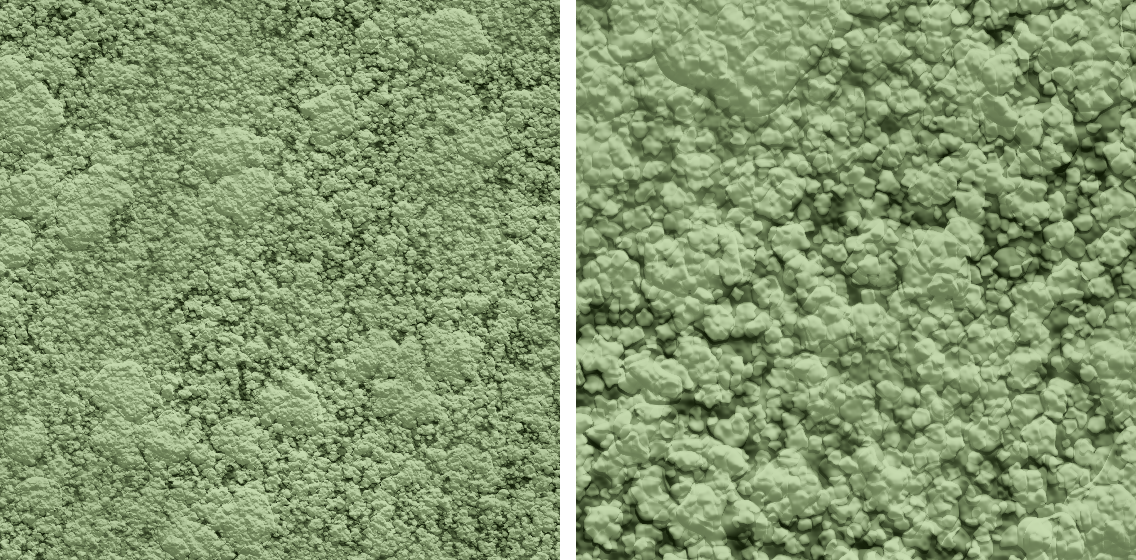
Left, the full canvas; right, a detail of the centre.
A Shadertoy shader for this texture:

```glsl
// Matte green powder: crumbly grains, scattered clumps and dark crevices.
// A height field of warped domes and fine noise is lit from above by its slope,
// then darkened in its pits and coloured with a green ramp.

#define LIGHT_DIR   vec2(0.25, 0.97)
#define LIGHT_STEP  0.002
#define LIGHT_GAIN  0.185
#define PIT_DEPTH   0.34
#define BASE_TONE   0.665
#define LUMP_CELLS  13.0
#define CLUMP_CELLS 30.0
#define CRUMB_CELLS 62.0
#define GRAIN_CELLS 125.0
#define DARK_GREEN  vec3(0.13, 0.18, 0.08)
#define MID_GREEN   vec3(0.47, 0.55, 0.38)
#define LIGHT_GREEN vec3(0.68, 0.76, 0.59)

vec4 hash4(vec2 p) {
    vec4 q = fract(p.xyxy * vec4(0.1031, 0.1030, 0.0973, 0.1099));
    q += dot(q, q.wzxy + 33.33);
    return fract((q.xxyz + q.yzzw) * q.zywx);
}

// Two independent channels of smooth value noise
vec2 noise2(vec2 p) {
    vec2 cell = floor(p), f = fract(p);
    f = f * f * (3.0 - 2.0 * f);
    vec2 low = mix(hash4(cell).xy, hash4(cell + vec2(1, 0)).xy, f.x);
    vec2 high = mix(hash4(cell + vec2(0, 1)).xy, hash4(cell + vec2(1, 1)).xy, f.x);
    return mix(low, high, f.y);
}

// Irregular domes, one per occupied cell; the highest one wins
float domes(vec2 p, float cells, float share) {
    vec2 q = p * cells + cells;
    q += 0.45 * (noise2(q * 2.3) - 0.5);
    vec2 home = floor(q);
    float top = 0.0;
    for (int j = -1; j <= 1; j++)
    for (int i = -1; i <= 1; i++) {
        vec2 cell = home + vec2(i, j);
        vec4 rnd = hash4(cell + cells);
        float radius = mix(0.35, 0.75, rnd.z);
        vec2 d = (q - cell - 0.1 - 0.8 * rnd.xy) / radius;
        float dome = sqrt(max(1.0 - dot(d, d), 0.0));
        top = max(top, radius * dome * step(rnd.w, share));
    }
    return top;
}

// Patches where the powder is crumbled rather than pressed smooth
float crumbliness(vec2 p) {
    float n = 0.6 * noise2(p * 5.0 + 3.0).x + 0.4 * noise2(p * 13.0 + 8.0).y;
    return smoothstep(0.3, 0.66, n);
}

// x: surface height in canvas units, y: openness to the sky
vec2 relief(vec2 p, float rough) {
    float lump = domes(p, LUMP_CELLS, 0.12);
    float clump = domes(p, CLUMP_CELLS, 0.3);
    float crumb = domes(p, CRUMB_CELLS, 0.62) * mix(0.55, 1.1, rough);
    float grain = domes(p, GRAIN_CELLS, 0.8);
    crumb *= 1.0 - 0.8 * lump;

    float height = 0.5 * lump / LUMP_CELLS
                 + mix(0.3, 0.6, rough) * clump / CLUMP_CELLS
                 + 0.6 * crumb / CRUMB_CELLS
                 + 0.55 * grain / GRAIN_CELLS;
    float freq = 95.0;
    for (int i = 0; i < 3; i++) {
        height += 0.8 * noise2(p * freq + freq).x / freq;
        freq *= 1.87;
    }
    float open = 0.6 * lump + 0.4 * clump + 0.6 * crumb + 0.6 * grain
               + 0.5 * noise2(p * 90.0 + 41.0).y;
    return vec2(height, open);
}

vec3 powderColour(float tone) {
    vec3 shade = mix(DARK_GREEN, MID_GREEN, max((tone - 0.18) / 0.37, -0.2));
    vec3 lit = mix(MID_GREEN, LIGHT_GREEN, (tone - 0.55) / 0.21);
    return tone < 0.55 ? shade : lit;
}

void mainImage(out vec4 fragColor, in vec2 fragCoord) {
    vec2 p = fragCoord / iResolution.y;
    float rough = crumbliness(p);

    // Slope towards the light, softly limited
    vec2 here = relief(p, rough);
    vec2 ahead = relief(p + LIGHT_DIR * LIGHT_STEP, rough);
    float slope = 1.1 * (here.x - ahead.x) / LIGHT_STEP;
    float light = slope / sqrt(1.0 + slope * slope);

    // Crevices between the grains
    float pit = 1.0 - smoothstep(0.1, 0.65, here.y);

    // Broad unevenness and slightly dimmer borders
    float broad = 0.06 * (noise2(p * 7.0 + 20.0).x - 0.5);
    vec2 fromCentre = fragCoord / iResolution.xy - 0.5;
    float border = 0.07 * dot(fromCentre, fromCentre);

    float tone = BASE_TONE + LIGHT_GAIN * light + broad - border;
    tone -= PIT_DEPTH * pit * mix(0.65, 1.15, rough);
    fragColor = vec4(clamp(powderColour(tone), 0.0, 1.0), 1.0);
}
```
